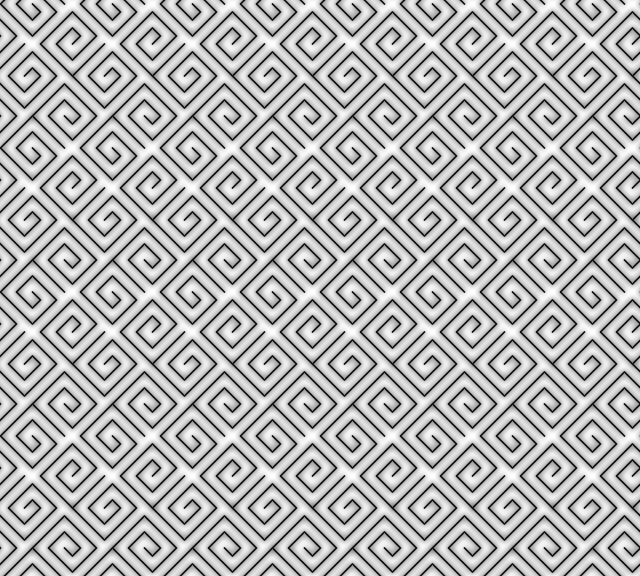
A Shadertoy shader for this pattern:

```glsl
// Interlocking diagonal square spirals: thin black lines with a soft grey shadow.

const vec2  REPEATS     = vec2(8.0, 4.0);    // whole repeats across and down
const vec2  CELL        = vec2(10.0, 18.0);  // repeat size in grid units
const vec2  PHASE       = vec2(2.94, 11.5);  // pattern shift in grid units
const float HALF_LINE   = 0.10;              // half line width in grid units
const float BLUR        = 0.40;              // shadow spread in grid units
const float SHADOW      = 0.28;              // shadow strength
const float FOLD_SUM    = 5.0;               // mirror axis: x + y = FOLD_SUM
const int   ARMS        = 9;                 // straight strokes in one spiral
const vec3  PAPER_COLOR = vec3(1.0);
const vec3  LINE_COLOR  = vec3(0.03);

// Soft step from 0 to 1, close to the integral of the blur kernel.
float softStep(float x) {
    return smoothstep(-1.88 * BLUR, 1.88 * BLUR, x);
}

// Adds one stroke: x keeps the nearest distance, y sums the blurred ink.
void addStroke(inout vec2 ink, vec2 p, vec2 dir, float len) {
    float along  = dot(p, dir);
    float across = dot(p, vec2(-dir.y, dir.x));
    float beyond = along - clamp(along, 0.0, len);
    ink.x = min(ink.x, length(vec2(across, beyond)));
    ink.y += exp(-across * across / (2.0 * BLUR * BLUR))
           * (softStep(along) - softStep(along - len));
}

// Two mirrored spirals joined by a long stroke, with a stub on their axis.
void addSpiralPair(inout vec2 ink, vec2 p) {
    if (p.x + p.y < FOLD_SUM) p = FOLD_SUM - p.yx;
    vec2 at  = vec2(6.0, 3.0);
    vec2 dir = vec2(1.0, -1.0);
    for (int i = 0; i < ARMS; i++) {
        float steps = float(min(1 + i / 2, 4));
        // The joining stroke runs on across the fold.
        float reach = i == ARMS - 2 ? steps + 1.5 : steps;
        addStroke(ink, p - at, dir * inversesqrt(2.0), reach * sqrt(2.0));
        at += dir * steps;
        dir = vec2(-dir.y, dir.x);
    }
}

// Wraps into one repeat and gathers the neighbours that overlap it.
void addLattice(inout vec2 ink, vec2 p) {
    vec2 corner = vec2(-1.0, -8.0);
    p = mod(p - corner, CELL) + corner;
    for (int i = -1; i <= 1; i++)
        addSpiralPair(ink, p + vec2(float(i) * CELL.x, 0.0));
}

void mainImage(out vec4 fragColor, in vec2 fragCoord) {
    vec2 span = REPEATS * CELL;
    vec2 p = PHASE + fragCoord / iResolution.xy * span * vec2(1.0, -1.0);

    // The second set is a glide reflection of the first.
    vec2 ink = vec2(1e3, 0.0);
    addLattice(ink, p);
    addLattice(ink, vec2(p.x - 5.0, 11.0 - p.y));

    float edge = 0.7 * span.x / iResolution.x;
    float line = 1.0 - smoothstep(HALF_LINE - edge, HALF_LINE + edge, ink.x);
    vec3 color = PAPER_COLOR * (1.0 - SHADOW * ink.y);
    fragColor = vec4(mix(color, LINE_COLOR, line), 1.0);
}
```
